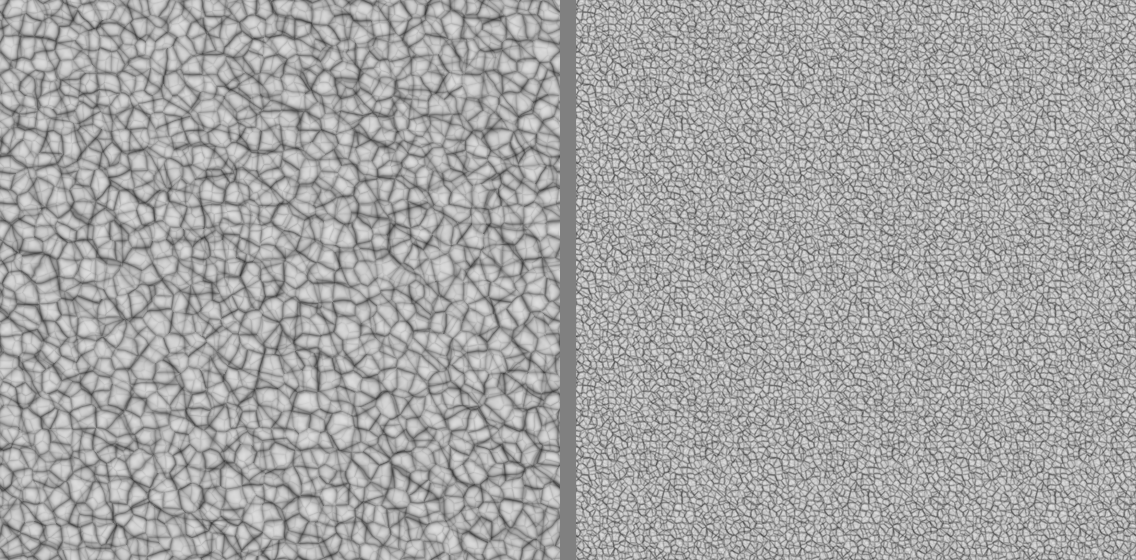
Left: one tile. Right: repeated 3 by 3.
A WebGL 1 fragment shader for this texture:

```glsl
precision highp float;

// Grey grained leather: rounded pebbles parted by soft dark creases.
// Three wrapping Voronoi crease layers (pebbles, long diagonal folds, fine
// wrinkles) are bent by periodic noise and multiplied into a pale grey.

uniform vec2 u_resolution;

#define PEBBLES 30.0
#define FOLDS vec2(15.0, 9.0)
#define WRINKLES 47.0
#define CREASE_WIDTH 0.0034
#define WRINKLE_WIDTH 0.0018
#define SOFTNESS 0.0006
#define JITTER 0.84
#define PEBBLE_DEPTH 0.62
#define FOLD_DEPTH 0.5
#define WRINKLE_DEPTH 0.2
#define TOP_GREY 0.85
#define GRAIN 0.05

float hash(vec2 p) {
  return fract(sin(dot(p, vec2(127.1, 311.7))) * 43758.547);
}

// Offset of a cell centre, kept a little off the cell's corners.
vec2 scatter(vec2 p) {
  vec2 h = vec2(hash(p), hash(p + vec2(37.3, 17.9)));
  return 0.5 + JITTER * (h - 0.5);
}

// Value noise that wraps after `period` cells across the canvas.
float noise(vec2 uv, float period, float seed) {
  vec2 p = uv * period;
  vec2 i = floor(p);
  vec2 f = p - i;
  f = f * f * (3.0 - 2.0 * f);
  vec2 a = mod(i, period) + seed;
  vec2 b = mod(i + 1.0, period) + seed;
  return mix(mix(hash(a), hash(vec2(b.x, a.y)), f.x),
             mix(hash(vec2(a.x, b.y)), hash(b), f.x), f.y);
}

vec2 bend(vec2 uv, float period, float seed) {
  return vec2(noise(uv, period, seed), noise(uv, period, seed + 53.0)) - 0.5;
}

// Wrapping Voronoi: x is crease darkness, y a random value for the cell.
vec2 creases(vec2 uv, vec2 cells, float width, float seed) {
  vec2 p = uv * cells;
  vec2 base = floor(p);
  vec2 nearId = base;
  vec2 nearOffset = vec2(0.0);
  float nearest = 100.0;

  // Find the nearest cell centre.
  for (int y = -1; y <= 1; y++) {
    for (int x = -1; x <= 1; x++) {
      vec2 id = base + vec2(float(x), float(y));
      vec2 offset = id + scatter(mod(id, cells) + seed) - p;
      float d = dot(offset, offset);
      if (d < nearest) {
        nearest = d;
        nearId = id;
        nearOffset = offset;
      }
    }
  }

  // Keep the darkest crease to a neighbour; each has its own strength.
  float dark = 0.0;
  for (int y = -2; y <= 2; y++) {
    for (int x = -2; x <= 2; x++) {
      vec2 id = nearId + vec2(float(x), float(y));
      vec2 offset = id + scatter(mod(id, cells) + seed) - p;
      vec2 gap = offset - nearOffset;
      if (dot(gap, gap) > 0.00001) {
        vec2 normal = normalize(gap);
        float d = dot(0.5 * (offset + nearOffset), normal) / length(normal * cells);
        float strength = mix(0.45, 1.0, hash(mod(id + nearId, cells) + seed + 7.0));
        dark = max(dark, strength * exp(-sqrt(d * d + SOFTNESS * SOFTNESS) / width));
      }
    }
  }
  return vec2(dark, hash(mod(nearId, cells) + seed + 3.0));
}

void main() {
  vec2 uv = gl_FragCoord.xy / u_resolution;

  // Bend the layers so the creases wander and change direction.
  vec2 wobble = 0.006 * bend(uv, 23.0, 5.0) + 0.0035 * bend(uv, 67.0, 11.0);
  vec2 skin = uv + wobble + 0.012 * bend(uv, 6.0, 23.0);
  vec2 swept = uv + wobble + 0.045 * bend(uv, 3.0, 31.0);

  // The folds lie on a lattice turned by 45 degrees, which still tiles.
  vec2 diagonal = vec2(swept.x + swept.y, swept.y - swept.x);
  vec2 pebble = creases(skin, vec2(PEBBLES), CREASE_WIDTH, 1.0);
  float fold = creases(diagonal, FOLDS, CREASE_WIDTH * 1.414, 71.0).x;
  float wrinkle = creases(uv + wobble, vec2(WRINKLES), WRINKLE_WIDTH, 131.0).x;

  // Let the depth of the fine wrinkles drift over the hide.
  float wrinkleDepth = WRINKLE_DEPTH * mix(0.5, 1.5, noise(uv, 11.0, 47.0));

  float grain = noise(uv, 90.0, 61.0) + noise(uv, 170.0, 67.0) - 1.0;
  float grey = TOP_GREY + GRAIN * (0.6 * grain + 0.8 * (pebble.y - 0.5));
  grey *= 1.0 - PEBBLE_DEPTH * pebble.x;
  grey *= 1.0 - FOLD_DEPTH * fold;
  grey *= 1.0 - wrinkleDepth * wrinkle;

  gl_FragColor = vec4(vec3(grey), 1.0);
}
```
